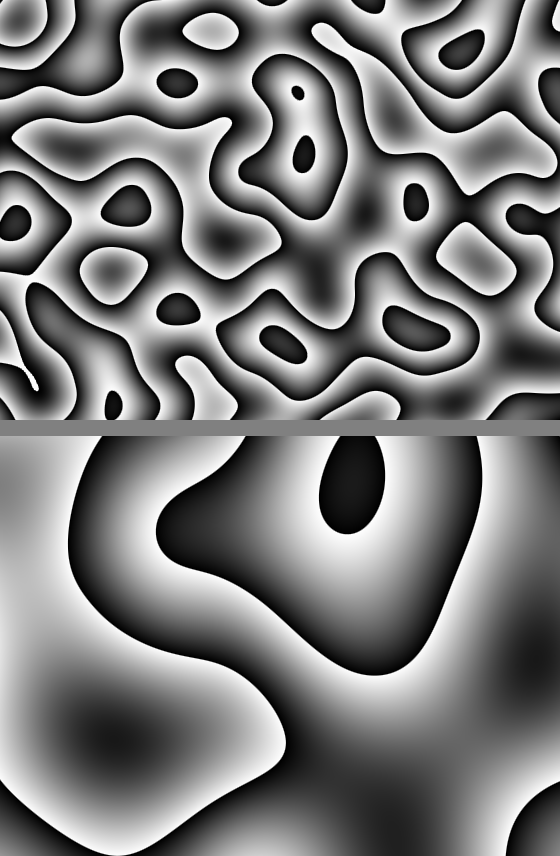
Top: the whole. Bottom: its middle third, enlarged.
Give the GLSL for this texture, as a Shadertoy shader.

```glsl
// Grey contour bands: a smooth gradient-noise height field is scaled and
// wrapped with fract, so each level ramps from black to white and then
// drops sharply back to black along a curved contour line.

#define CELLS_PER_HEIGHT 4.5   // noise cells over the canvas height
#define LEVELS 3.2             // bands per unit of noise height
#define LEVEL_OFFSET 0.65      // shade at zero height
#define FIELD_SHIFT vec2(17.3, 42.6)

const float TAU = 6.2831853;

// Integer hash of a lattice point, from 0 to 1
float hash(vec2 cell) {
    uvec2 q = uvec2(ivec2(cell)) * uvec2(1597u, 3812u);
    uint n = (q.x ^ (q.y + 7919u)) * 40503u;
    n = (n ^ (n >> 15)) * 73471u;
    n = (n ^ (n >> 13)) * 60493u;
    n ^= n >> 16;
    return float(n & 65535u) / 65536.0;
}

// Slope of the unit gradient at a lattice point, taken along an offset
float cornerSlope(vec2 cell, vec2 offset) {
    float angle = TAU * hash(cell);
    return dot(vec2(cos(angle), sin(angle)), offset);
}

// Gradient noise with a quintic fade
float gradientNoise(vec2 p) {
    vec2 cell = floor(p);
    vec2 f = p - cell;
    vec2 fade = f * f * f * (f * (f * 6.0 - 15.0) + 10.0);
    vec2 right = vec2(1.0, 0.0);
    vec2 up = vec2(0.0, 1.0);
    float bottom = mix(cornerSlope(cell, f),
                       cornerSlope(cell + right, f - right), fade.x);
    float top = mix(cornerSlope(cell + up, f - up),
                    cornerSlope(cell + 1.0, f - 1.0), fade.x);
    return mix(bottom, top, fade.y);
}

// Rising ramp whose drop is softened over about one pixel
float softSawtooth(float height) {
    float ramp = fract(height);
    float pixelWidth = max(fwidth(height), 1e-4);
    return min(ramp, (1.0 - ramp) / pixelWidth);
}

void mainImage(out vec4 fragColor, in vec2 fragCoord) {
    vec2 p = fragCoord / iResolution.y * CELLS_PER_HEIGHT + FIELD_SHIFT;
    float height = gradientNoise(p) * LEVELS + LEVEL_OFFSET;
    fragColor = vec4(vec3(softSawtooth(height)), 1.0);
}
```
